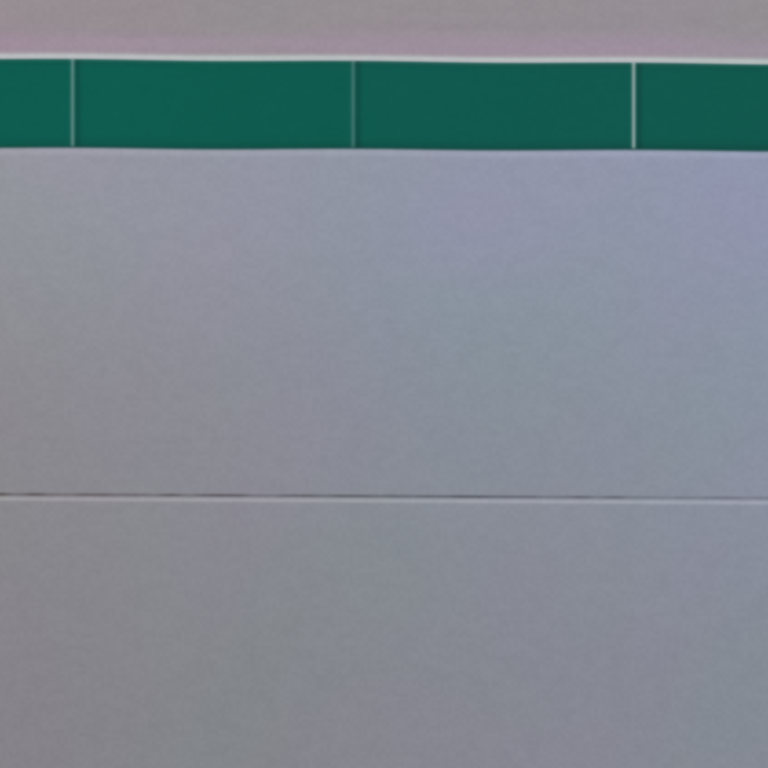
A WebGL 1 fragment shader for this texture:

```glsl
precision highp float;
uniform vec2 u_resolution;

#define BAND_TOP 0.9235
#define BAND_BOTTOM 0.8085
#define BAND_TILT 0.0065
#define JOINT_START 0.0945
#define JOINT_PERIOD 0.3653
#define SEAM_HEIGHT 0.3565
#define SEAM_TILT 0.0050
#define EDGE_SOFTNESS 0.0022
#define MOTTLE_STRENGTH 0.010
#define GRAIN_STRENGTH 0.014

float hash(vec2 p) {
    p = fract(p * vec2(0.1031, 0.1137));
    p += dot(p, p.yx + 33.33);
    return fract((p.x + p.y) * p.x * 7.31);
}

// Smooth cell-based grain
float grain(vec2 p) {
    vec2 cell = floor(p);
    vec2 f = fract(p);
    f = f * f * (3.0 - 2.0 * f);
    float low = mix(hash(cell), hash(cell + vec2(1.0, 0.0)), f.x);
    float high = mix(hash(cell + vec2(0.0, 1.0)), hash(cell + 1.0), f.x);
    return mix(low, high, f.y) - 0.5;
}

// Layered sines for broad colour drift
float mottle(vec2 p) {
    float a = sin(p.x * 9.0 + 2.0 * sin(p.y * 7.0 + 1.0));
    float b = sin(p.y * 15.0 - p.x * 8.0 + 1.7 * sin(p.x * 11.0));
    return 0.5 * (a + b);
}

float above(float y, float edge) {
    return smoothstep(edge - EDGE_SOFTNESS, edge + EDGE_SOFTNESS, y);
}

float ridge(float d, float width) {
    return exp(-d * d / (width * width));
}

vec3 wallColor(vec2 p) {
    vec3 lower = mix(vec3(0.515, 0.515, 0.530), vec3(0.525, 0.540, 0.585), p.x);
    vec3 middle = mix(vec3(0.545, 0.535, 0.560), vec3(0.535, 0.570, 0.625), p.x);
    vec3 upper = mix(vec3(0.580, 0.585, 0.620), vec3(0.560, 0.590, 0.680), p.x);
    vec3 color = mix(lower, middle, smoothstep(0.0, 0.5, p.y));
    color = mix(color, upper, smoothstep(0.4, 0.81, p.y));
    // Lilac patch and cool centre
    color += vec3(0.012, -0.005, 0.018) * ridge(length((p - vec2(0.60, 0.70)) * vec2(1.0, 1.8)), 0.12);
    color += vec3(-0.012, 0.004, 0.002) * ridge(length(p - vec2(0.56, 0.53)), 0.17);
    return color;
}

vec3 addSeam(vec3 color, vec2 p) {
    float d = p.y - SEAM_HEIGHT + SEAM_TILT * p.x;
    float wear = 0.75 + 0.6 * grain(vec2(p.x * 45.0, 3.0));
    float fade = 1.0 - 0.45 * smoothstep(0.65, 1.0, p.x);
    color -= vec3(0.13, 0.14, 0.15) * ridge(d, 0.0024) * wear * fade;
    color += vec3(0.075, 0.070, 0.065) * ridge(d + 0.0062, 0.0030);
    return color;
}

vec3 bandColor(vec2 p, float top, float bottom) {
    vec3 color = mix(vec3(0.055, 0.365, 0.315), vec3(0.070, 0.345, 0.305), p.x);
    float rim = ridge(p.y - top, 0.007) + ridge(p.y - bottom, 0.009);
    color -= vec3(0.0, 0.035, 0.030) * rim;

    // Repeated vertical grout lines
    float offset = mod(p.x - JOINT_START + 0.5 * JOINT_PERIOD, JOINT_PERIOD) - 0.5 * JOINT_PERIOD;
    float brightness = mix(0.48, 0.30, ridge(p.x - 0.46, 0.15));
    brightness += 0.32 * smoothstep(0.7, 0.82, p.x);
    color -= vec3(0.0, 0.05, 0.04) * ridge(offset - 0.006, 0.005);
    return mix(color, vec3(0.57, 0.65, 0.64), brightness * ridge(offset, 0.0032));
}

void main() {
    vec2 p = gl_FragCoord.xy / u_resolution;
    float wave = 0.0007 * sin(p.x * 17.0);
    float top = BAND_TOP - BAND_TILT * p.x + wave;
    float bottom = BAND_BOTTOM - 0.6 * BAND_TILT * p.x + wave;

    // Lower panels
    vec3 color = addSeam(wallColor(p), p);
    color += vec3(0.035) * ridge(p.y - bottom + 0.006, 0.005);

    // Plaster above the band
    vec3 plaster = mix(vec3(0.585, 0.555, 0.570), vec3(0.580, 0.555, 0.580), p.x);
    plaster += vec3(0.035, 0.005, 0.040) * ridge(p.y - top - 0.020, 0.016);
    plaster += 0.012 * grain(p * vec2(5.0, 90.0));
    color = mix(color, plaster, above(p.y, top));

    // Green band and pale upper lip
    float band = above(p.y, bottom) * (1.0 - above(p.y, top));
    color = mix(color, bandColor(p, top, bottom), band);
    color = mix(color, vec3(0.73, 0.76, 0.76), 0.88 * ridge(p.y - top - 0.0035, 0.0045));
    color = mix(color, vec3(0.12, 0.29, 0.27), 0.5 * ridge(p.y - bottom, 0.0025));

    // Surface variation
    float surface = 1.0 - 0.65 * band;
    color += vec3(0.7, -0.3, 0.6) * mottle(p) * MOTTLE_STRENGTH * surface;
    float fine = grain(p * 210.0) + 0.7 * grain(p * vec2(65.0, 110.0) + 17.0);
    color += fine * GRAIN_STRENGTH * surface;
    gl_FragColor = vec4(clamp(color, 0.0, 1.0), 1.0);
}
```
